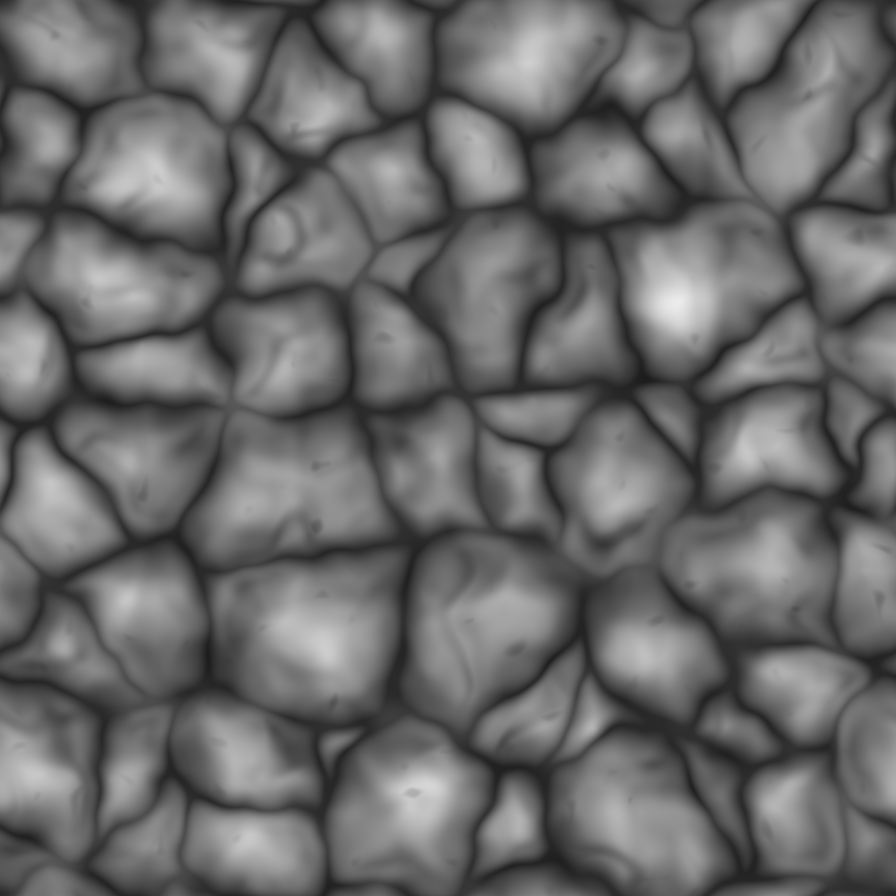
Give the GLSL for this texture, as a WebGL 2 fragment shader.

```glsl
#version 300 es
precision highp float;
// Soft grey height map of packed, rounded stones with dark joints.
// A wrapped power diagram (Voronoi with random site weights) shapes the stones;
// wrapped gradient noise bends the joints and adds mottling, creases and pits.
uniform vec2 u_resolution;
out vec4 fragColor;

const float CELLS = 8.0;

vec3 hash3(vec2 c) {
  vec3 q = vec3(dot(c, vec2(127.1, 311.7)), dot(c, vec2(269.5, 183.3)), dot(c, vec2(419.2, 371.9)));
  return fract(sin(q) * 43758.5453);
}

// Gradient noise on a lattice that repeats after `period` cells
float cornerSlope(vec2 cell, vec2 corner, vec2 f, float period, float seed) {
  float angle = 6.2832 * hash3(mod(cell + corner, period) + seed).x;
  return dot(vec2(cos(angle), sin(angle)), f - corner);
}

float noise(vec2 uv, float period, float seed) {
  vec2 p = uv * period, i = floor(p), f = p - i;
  vec2 s = f * f * f * (f * (f * 6.0 - 15.0) + 10.0);
  float low = mix(cornerSlope(i, vec2(0, 0), f, period, seed),
                  cornerSlope(i, vec2(1, 0), f, period, seed), s.x);
  float high = mix(cornerSlope(i, vec2(0, 1), f, period, seed),
                   cornerSlope(i, vec2(1, 1), f, period, seed), s.x);
  return mix(low, high, s.y);
}

// Site position relative to p in xy, weight in z
vec3 site(vec2 cell, vec2 p) {
  vec3 h = hash3(mod(cell, CELLS) + 3.0);
  return vec3(cell + h.xy - p, 0.6 * h.z * h.z);
}

// Returns rounded distance to the joint, distance to the site, stone tone
vec3 stones(vec2 p) {
  vec2 base = floor(p), owner = base;
  vec3 own = vec3(0);
  float best = 1e3;
  for (int y = -2; y <= 2; y++)
    for (int x = -2; x <= 2; x++) {
      vec2 cell = base + vec2(x, y);
      vec3 s = site(cell, p);
      float power = dot(s.xy, s.xy) - s.z;
      if (power < best) { best = power; own = s; owner = cell; }
    }
  // Exponential smooth minimum over all bisectors rounds the corners
  float sum = 0.0;
  for (int y = -2; y <= 2; y++)
    for (int x = -2; x <= 2; x++) {
      vec2 cell = base + vec2(x, y);
      if (cell == owner) continue;
      vec3 s = site(cell, p);
      float gap = (dot(s.xy, s.xy) - s.z - best) / (2.0 * length(s.xy - own.xy) + 0.01);
      sum += exp(-24.0 * gap);
    }
  float edge = max(-log(sum + 1e-12) / 24.0, 0.0);
  return vec3(edge, length(own.xy), hash3(mod(owner, CELLS) + 40.0).x);
}

void main() {
  vec2 uv = gl_FragCoord.xy / u_resolution;

  // Bent joints
  vec2 bend = vec2(noise(uv, 11.0, 5.0), noise(uv, 11.0, 71.0)) * 0.24
            + vec2(noise(uv, 27.0, 13.0), noise(uv, 27.0, 91.0)) * 0.07;
  vec3 stone = stones(uv * CELLS + bend);

  // Domed profile with a soft valley of uneven depth
  float edge = sqrt(stone.x * stone.x + 0.0025) - 0.05;
  float dome = edge / (edge + 0.5 * stone.y + 0.12);
  float body = smoothstep(0.0, 0.2, edge);
  float fill = 0.17 * smoothstep(-0.05, 0.4, noise(uv, 9.0, 119.0));
  float grey = 0.16 + fill * (1.0 - body) + (0.6 + 0.16 * stone.z) * pow(dome, 0.68);

  // Mottling, warped creases and small pits on the stone faces
  vec2 warped = uv + 0.025 * vec2(noise(uv, 15.0, 23.0), noise(uv, 15.0, 37.0));
  float mottle = 0.26 * noise(warped, 13.0, 51.0) + 0.1 * noise(warped, 29.0, 63.0);
  float crease = 1.0 - smoothstep(0.0, 0.17, abs(noise(warped, 10.0, 83.0)));
  crease *= smoothstep(-0.05, 0.3, noise(uv, 8.0, 97.0));
  float pit = smoothstep(0.36, 0.66, noise(warped, 32.0, 107.0));
  grey += (0.3 + 0.7 * body) * mottle - body * (0.13 * crease + 0.12 * pit);

  fragColor = vec4(vec3(clamp(grey, 0.05, 0.97)), 1.0);
}
```
